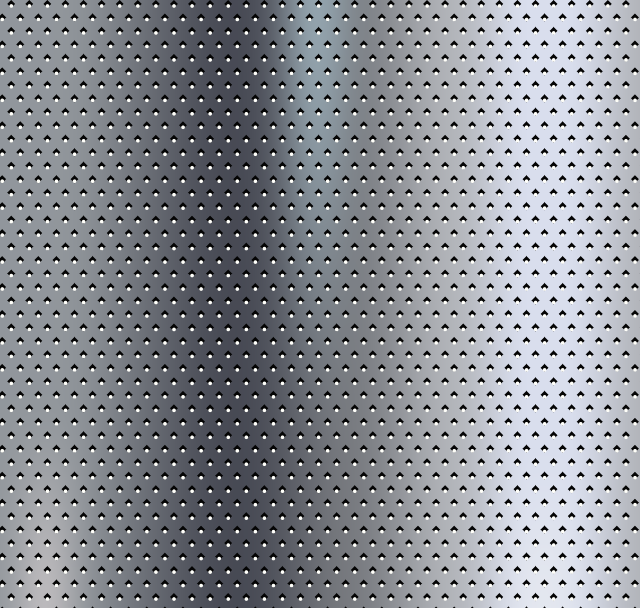
This texture is drawn by a Shadertoy shader. Its source:

```glsl
// Brushed steel sheet with staggered diamond perforations, each with a white glint.

// Steel sheen: broad vertical bands plus two local reflections, uv in 0..1
vec3 steelSheen(vec2 uv) {
    float x = uv.x;
    vec3 steel = vec3(0.57, 0.59, 0.61);
    steel = mix(steel, vec3(0.28, 0.29, 0.33), smoothstep(0.08, 0.37, x));
    steel = mix(steel, vec3(0.47, 0.48, 0.50), smoothstep(0.37, 0.56, x));
    steel = mix(steel, vec3(0.70, 0.71, 0.73), smoothstep(0.54, 0.72, x));
    steel = mix(steel, vec3(0.85, 0.87, 0.93), smoothstep(0.70, 0.83, x));
    steel = mix(steel, vec3(0.69, 0.70, 0.72), smoothstep(0.88, 1.02, x));

    // Cool reflection from the top, warm one in the lower left
    float cool = exp(-pow(abs(x - 0.495) / 0.055, 2.0)) * smoothstep(0.2, 1.0, uv.y);
    float warm = exp(-pow(abs(x - 0.07) / 0.05, 2.0)) * (1.0 - smoothstep(0.0, 0.36, uv.y));
    steel = mix(steel, vec3(0.59, 0.66, 0.70), 0.9 * cool);
    steel = mix(steel, vec3(0.75, 0.74, 0.75), 0.9 * warm);

    // Pale lift at the foot of the bright band
    float foot = exp(-pow(abs(x - 0.85) / 0.06, 2.0)) * (1.0 - smoothstep(0.0, 0.3, uv.y));
    return mix(steel, vec3(0.91, 0.92, 0.94), 0.7 * foot);
}

// Coverage of a shape from its signed distance
float coverage(float dist, float pixel) {
    return 1.0 - smoothstep(-0.6 * pixel, 0.6 * pixel, dist);
}

void mainImage(out vec4 fragColor, in vec2 fragCoord) {
    const float columns = 35.4;
    const float rowPitch = 0.7455; // relative to the column pitch
    vec2 grid = fragCoord / iResolution.x * columns;
    float pixel = columns / iResolution.x;

    // Staggered cells, centred on each hole
    float rowPos = grid.y / rowPitch - 0.82;
    float row = floor(rowPos + 0.5);
    float stagger = 0.5 * mod(row + 1.0, 2.0);
    vec2 cell = vec2(fract(grid.x + 0.38 - stagger) - 0.5, (rowPos - row) * rowPitch);

    // Diamond hole, then the round glint on its lower corner
    float hole = (abs(cell.x) + abs(cell.y) - 0.217) * 0.7071;
    float glint = length(cell - vec2(0.005, -0.115)) - 0.1;

    vec3 color = steelSheen(fragCoord / iResolution.xy);
    color = mix(color, vec3(0.015), coverage(hole, pixel));
    color = mix(color, vec3(1.0, 1.0, 0.98), coverage(glint, pixel));
    fragColor = vec4(color, 1.0);
}
```
